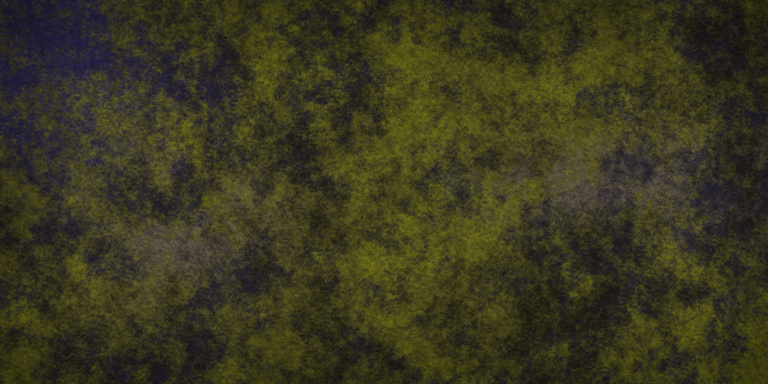
Give the GLSL for this texture, as a WebGL 2 fragment shader.

```glsl
#version 300 es
precision highp float;
// Mottled olive grunge with navy hollows, mauve-grey haze and fine grain.
uniform vec2 u_resolution;
out vec4 fragColor;

const vec3 SOOT  = vec3(0.110, 0.100, 0.075);
const vec3 NAVY  = vec3(0.155, 0.135, 0.275);
const vec3 OLIVE = vec3(0.305, 0.295, 0.105);
const vec3 MOSS  = vec3(0.395, 0.395, 0.085);
const vec3 MAUVE = vec3(0.34, 0.305, 0.27);

float hash(vec2 cell) {
  return fract(sin(dot(cell, vec2(127.1, 311.7))) * 43758.5453);
}

float valueNoise(vec2 p) {
  vec2 i = floor(p);
  vec2 f = fract(p);
  vec2 w = f * f * (3.0 - 2.0 * f);
  float low = mix(hash(i), hash(i + vec2(1.0, 0.0)), w.x);
  float high = mix(hash(i + vec2(0.0, 1.0)), hash(i + 1.0), w.x);
  return mix(low, high, w.y);
}

// Normalised fractal sum; each octave is turned to hide the lattice.
float fbm(vec2 p, int octaves, float gain) {
  mat2 turn = mat2(0.8, 0.6, -0.6, 0.8);
  float sum = 0.0;
  float total = 0.0;
  float weight = 1.0;
  for (int i = 0; i < octaves; i++) {
    sum += weight * valueNoise(p);
    total += weight;
    weight *= gain;
    p = turn * p * 2.03 + 17.3;
  }
  return sum / total;
}

// Soft round falloff, 1 at the centre.
float blob(vec2 p, vec2 centre, vec2 radius) {
  vec2 d = (p - centre) / radius;
  return exp(-dot(d, d));
}

float vignette(vec2 uv) {
  vec2 edge = smoothstep(vec2(0.0), vec2(0.12, 0.25), min(uv, 1.0 - uv));
  return mix(0.78, 1.0, edge.x) * mix(0.78, 1.0, edge.y);
}

void main() {
  vec2 uv = gl_FragCoord.xy / u_resolution;
  vec2 p = gl_FragCoord.xy / u_resolution.y;

  // Broad zones
  float blueZone = blob(p, vec2(0.12, 0.84), vec2(0.26, 0.34));
  float darkZone = blob(p, vec2(1.52, 0.32), vec2(0.18, 0.16))
                 + 0.4 * blob(p, vec2(0.62, 0.20), vec2(0.40, 0.22));
  float mossZone = blob(p, vec2(0.98, 0.78), vec2(0.42, 0.30))
                 + blob(p, vec2(1.82, 0.10), vec2(0.36, 0.24));
  float hazeZone = blob(p, vec2(0.46, 0.43), vec2(0.24, 0.20))
                 + blob(p, vec2(1.50, 0.52), vec2(0.34, 0.10))
                 + blob(p, vec2(1.94, 0.51), vec2(0.24, 0.16));

  // Ragged speckled pigment over dark ground
  float pigment = fbm(p * 5.0 + 4.7, 7, 0.93);
  pigment += 0.025 * mossZone - 0.10 * blueZone - 0.08 * darkZone;
  float cover = smoothstep(0.29, 0.68, pigment);
  float tint = fbm(p * 5.0 + 31.0, 6, 0.85);
  float haze = hazeZone * smoothstep(0.30, 0.66, fbm(p * 6.0 + 63.0, 6, 0.85));

  float navyAmount = clamp(blueZone + 1.6 * (tint - 0.32), 0.0, 1.0);
  vec3 ground = mix(SOOT, NAVY, navyAmount);
  float mossAmount = smoothstep(0.34, 0.72, tint + 0.05 * mossZone);
  vec3 paint = mix(OLIVE, MOSS, mossAmount);
  paint = mix(paint, MAUVE, clamp(1.1 * haze, 0.0, 0.85));
  vec3 colour = mix(ground, paint, cover);
  colour = mix(colour, MAUVE, 0.2 * clamp(haze, 0.0, 1.0));

  // Fine slanted grain
  vec2 slanted = mat2(0.91, 0.41, -0.41, 0.91) * p;
  float grain = fbm(slanted * vec2(110.0, 150.0), 2, 1.0);
  colour *= 1.0 + 0.5 * (grain - 0.5);

  fragColor = vec4(colour * vignette(uv), 1.0);
}
```
